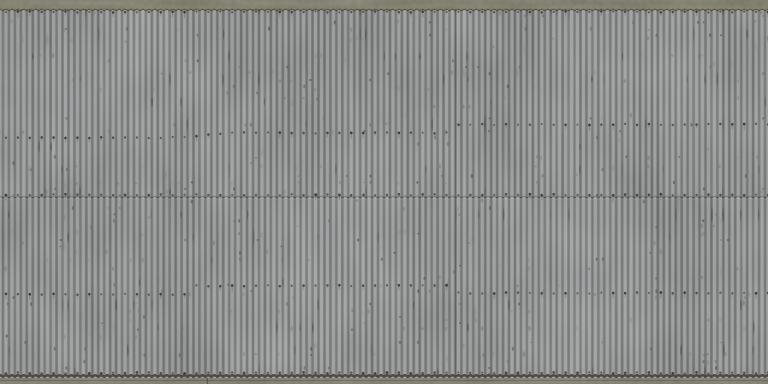
A WebGL 1 fragment shader for this texture:

```glsl
precision highp float;

uniform vec2 u_resolution;

const float RIDGES = 129.0;        // corrugations across the canvas
const float ASPECT = 2.0;          // width over height
const float TAU = 6.2831853;
const float SEAM_Y = 0.487;        // overlap of the two sheet courses
const float TOP_TRIM_Y = 0.977;
const float BOTTOM_TRIM_Y = 0.016;
const float BOLT_RADIUS = 0.0032;
const float STEP_LEFT = 0.265;     // where the purlin bolt rows change height
const float STEP_RIGHT = 0.593;
const float CLOUD = 0.032;         // broad weathering
const float RUNS = 0.024;          // vertical weathering

const vec3 CREST = vec3(0.627, 0.636, 0.637);
const vec3 VALLEY = vec3(0.463, 0.471, 0.471);
const vec3 TRIM = vec3(0.52, 0.51, 0.45);
const vec3 STAIN = vec3(0.48, 0.46, 0.40);
const vec3 DARK = vec3(0.27, 0.26, 0.23);
const vec3 BOLT = vec3(0.22, 0.22, 0.20);

float hash(vec2 p) {
  p = fract(p * vec2(0.1031, 0.1137));
  p += dot(p, p.yx + 33.33);
  return fract((p.x + p.y) * p.x * 91.7);
}

vec2 gradientAt(vec2 cell) {
  float angle = TAU * hash(cell + 17.0);
  return vec2(cos(angle), sin(angle));
}

float gradientNoise(vec2 p) {
  vec2 i = floor(p), f = fract(p);
  vec2 w = f * f * f * (f * (f * 6.0 - 15.0) + 10.0);
  vec2 e = vec2(1.0, 0.0);
  float low = mix(dot(gradientAt(i), f), dot(gradientAt(i + e.xy), f - e.xy), w.x);
  float high = mix(dot(gradientAt(i + e.yx), f - e.yx), dot(gradientAt(i + e.xx), f - e.xx), w.x);
  return mix(low, high, w.y);
}

// Corrugation height averaged over the width of one pixel
float crestProfile(float u, float pixelWidth) {
  float sum = 0.0;
  for (int i = 0; i < 6; i++) {
    float x = u + pixelWidth * ((float(i) + 0.5) / 6.0 - 0.5);
    sum += smoothstep(0.0, 0.8, 0.5 + 0.5 * cos(TAU * x));
  }
  return sum / 6.0;
}

// Soft line of a given half width
float band(float y, float centre, float halfWidth, float px) {
  return clamp((halfWidth - abs(y - centre)) / px + 0.5, 0.0, 1.0);
}

// Sparse upright flecks, at most one per grid cell
float flecks(vec2 grid, float chance, vec2 size) {
  vec2 cell = floor(grid);
  float pick = hash(cell + 5.0);
  vec2 centre = vec2(0.4 + 0.2 * hash(cell + 41.0), 0.5);
  vec2 extent = size * vec2(1.0, 0.4 + 0.6 * hash(cell + 73.0));
  float d = length((fract(grid) - centre) / extent);
  return step(pick, chance) * (1.0 - smoothstep(0.4, 1.2, d)) * (0.3 + 0.7 * hash(cell + 97.0));
}

// Height of each bolt row; the two purlin rows jump between sheets
float boltRowHeight(int row, float x) {
  float rise = smoothstep(STEP_LEFT - 0.05, STEP_LEFT + 0.05, x);
  float jump = step(STEP_RIGHT, x);
  if (row == 0) return 0.029;
  if (row == 1) return 0.234 + 0.022 * step(0.25, x) - 0.019 * jump;
  if (row == 2) return SEAM_Y + 0.006;
  if (row == 3) return 0.642 + 0.012 * rise + 0.022 * jump;
  return 0.969;
}

void main() {
  vec2 uv = gl_FragCoord.xy / u_resolution;
  vec2 p = uv * vec2(ASPECT, 1.0);
  float px = 1.0 / u_resolution.y;
  float u = uv.x * RIDGES;

  // Broad bright crests and narrow shaded valleys
  float crest = crestProfile(u, RIDGES / u_resolution.x);
  float course = step(SEAM_Y, uv.y);
  float valleyTone = hash(vec2(floor(u), 3.0 + course)) - 0.5;
  float crestTone = hash(vec2(floor(u + 0.5), 9.0 + course)) - 0.5;
  vec3 color = mix(VALLEY + 0.04 * valleyTone, CREST + 0.012 * crestTone, crest);

  // Weathering: cloudy grime, sheet tone, vertical runs and brown patches
  float cloud = gradientNoise(p * 3.0 + 6.0) + 0.7 * gradientNoise(p * 9.0);
  float sheet = gradientNoise(vec2(u / 9.0, p.y * 1.3 + 20.0 + 11.0 * course));
  float runs = gradientNoise(vec2(u * 0.6, p.y * 7.0 + 40.0));
  color += CLOUD * (cloud + 0.8 * sheet) + RUNS * runs;
  float patches = gradientNoise(p * vec2(45.0, 24.0) + 80.0) - 0.3 * cloud;
  color = mix(color, STAIN, 0.4 * smoothstep(0.45, 0.8, patches));

  // Scratches along the valleys and small flecks anywhere
  color = mix(color, DARK, 0.5 * flecks(vec2(u, uv.y * 17.0), 0.04, vec2(0.17, 0.4)));
  color = mix(color, DARK, 0.6 * flecks(vec2(u + 0.3, uv.y * 60.0 + 200.0), 0.009, vec2(0.22, 0.4)));
  color = mix(color, STAIN, 0.6 * flecks(vec2(u + 0.6, uv.y * 45.0 + 400.0), 0.02, vec2(0.28, 0.4)));

  // Sheet side lap
  float lap = band(p.x, (floor(STEP_RIGHT * RIDGES) + 0.5) / RIDGES * ASPECT, 0.0015, px);
  color = mix(color, DARK, 0.35 * lap);

  // Scalloped seam with a pale lip below
  float scallop = 0.003 * (crest - 0.5);
  float seam = band(uv.y, SEAM_Y + scallop, 0.0017, px);
  color += 0.02 * band(uv.y, SEAM_Y + scallop - 0.005, 0.0015, px);
  color = mix(color, DARK, seam * (0.75 - 0.4 * crest));

  // Bolts on every second crest, with faint drips
  float boltIndex = floor(u * 0.5);
  float boltX = (2.0 * boltIndex + 1.0) / RIDGES;
  for (int row = 0; row < 5; row++) {
    vec2 id = vec2(boltIndex, float(row) * 13.0 + 150.0);
    float wear = hash(id);
    float y = boltRowHeight(row, boltX) + 0.003 * (hash(id + 31.0) - 0.5);
    vec2 offset = p - vec2(boltX * ASPECT, y);
    float radius = BOLT_RADIUS * (0.8 + 0.3 * wear);
    float head = clamp((radius - length(offset)) / px + 0.5, 0.0, 1.0);
    float dripLength = 0.004 + 0.012 * wear * wear;
    float drip = band(offset.x, 0.0, 0.0015, px) * band(offset.y, -0.5 * dripLength, 0.5 * dripLength, px);
    color = mix(color, DARK, 0.3 * wear * drip);
    color = mix(color, BOLT, head * (0.6 + 0.35 * wear));
  }

  // Tan trim boards with shadowed sheet ends
  float boardTone = 0.05 * gradientNoise(p * vec2(7.0, 60.0)) + 0.03 * gradientNoise(p * 70.0);
  float top = smoothstep(-0.5, 0.5, (uv.y - TOP_TRIM_Y) / px);
  float bottom = smoothstep(-0.5, 0.5, (BOTTOM_TRIM_Y - uv.y) / px);
  color = mix(color, TRIM + boardTone, max(top, bottom));
  float eaves = band(uv.y, TOP_TRIM_Y - 0.003 + scallop, 0.0018, px);
  float sill = band(uv.y, 0.021 + scallop, 0.0035, px);
  float boardGap = band(uv.y, 0.009, 0.0012, px) * 0.4;
  color = mix(color, DARK, max(max(0.75 * eaves, 0.9 * sill), boardGap));
  color = mix(color, DARK, 0.7 * band(p.x, 0.54, 0.0015, px) * bottom);

  gl_FragColor = vec4(color, 1.0);
}
```
